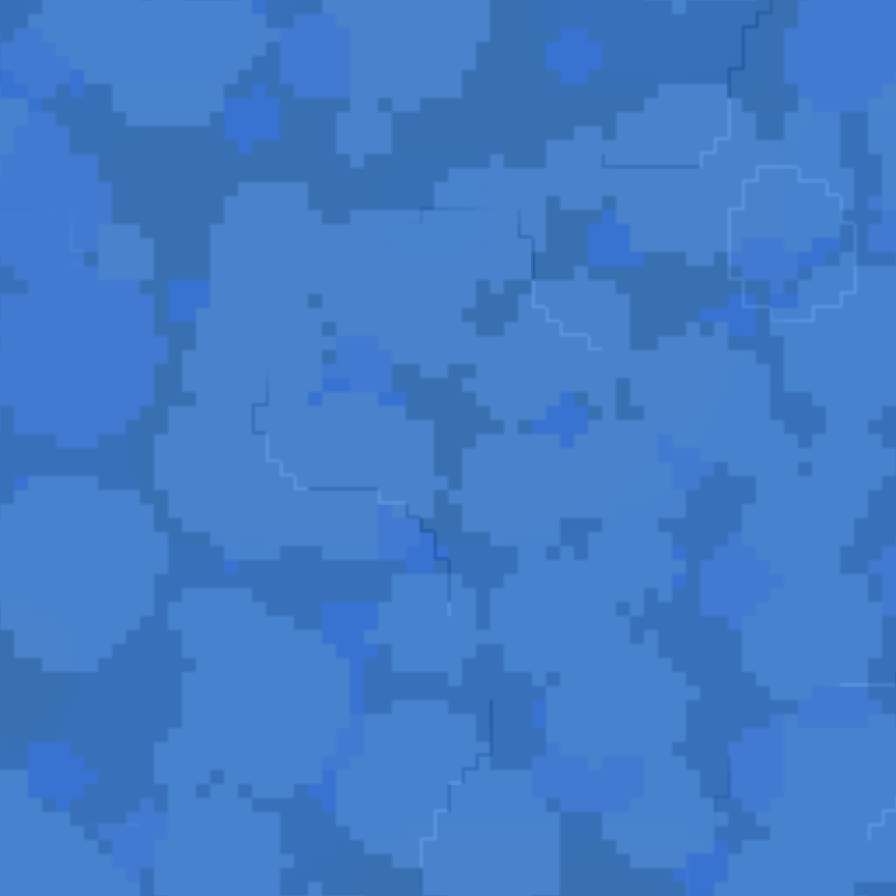
Give the GLSL for this pattern, as a Shadertoy shader.

```glsl
const float BLOCKS = 64.0;
const vec3 LIGHT      = vec3(0.28, 0.51, 0.81);
const vec3 LIGHT_GREY = vec3(0.29, 0.51, 0.80);
const vec3 DARK       = vec3(0.22, 0.44, 0.73);
const vec3 DARK_GREY  = vec3(0.22, 0.44, 0.70);
const vec3 VIVID      = vec3(0.26, 0.48, 0.82);
const vec3 DEEP       = vec3(0.22, 0.45, 0.82);

float hash(vec2 p) {
    return fract(sin(dot(p, vec2(127.1, 311.7))) * 43758.5);
}

float valueNoise(vec2 p) {
    vec2 i = floor(p), f = fract(p);
    f = f * f * (3.0 - 2.0 * f);
    float low  = mix(hash(i), hash(i + vec2(1, 0)), f.x);
    float high = mix(hash(i + vec2(0, 1)), hash(i + vec2(1, 1)), f.x);
    return mix(low, high, f.y);
}

// Scattered discs: x = signed distance to the nearest one, y = its random tag
vec2 nearestDisc(vec2 p, float cells, float presence, vec2 radii, float seed) {
    vec2 q = p * cells, base = floor(q);
    vec2 best = vec2(1.0, 0.0);
    for (int y = -1; y <= 1; y++)
    for (int x = -1; x <= 1; x++) {
        vec2 cell = base + vec2(x, y);
        vec2 key = cell + seed;
        if (hash(key) > presence) continue;
        vec2 centre = cell + 0.1 + 0.8 * vec2(hash(key + 0.37), hash(key + 0.71));
        float radius = mix(radii.x, radii.y, hash(key + 0.53));
        float d = (length(q - centre) - radius) / cells;
        if (d < best.x) best = vec2(d, hash(key + 0.19));
    }
    return best;
}

// Flat colour of one block
vec3 blockColour(vec2 block) {
    vec2 p = (block + 0.5) / BLOCKS;
    float ragged = (hash(block + 0.43) - 0.5) * 0.9 / BLOCKS;
    float grey = smoothstep(0.58, 0.70, valueNoise(p * 4.0 + 31.0));

    vec3 colour = mix(DARK, DARK_GREY, grey);
    vec2 small = nearestDisc(p, 12.0, 0.26, vec2(0.30, 0.45), 5.13);
    if (small.x + ragged < 0.0) colour = DEEP;

    vec2 medium = nearestDisc(p, 9.0, 0.40, vec2(0.30, 0.50), 17.29);
    vec2 large = nearestDisc(p, 6.0, 0.85, vec2(0.36, 0.62), 41.61);
    bool isLarge = large.x < medium.x;
    vec2 disc = isLarge ? large : medium;
    float vividShare = isLarge ? 0.12 : 0.45;
    if (disc.x + ragged < 0.0)
        colour = disc.y < vividShare ? VIVID : mix(LIGHT, LIGHT_GREY, grey);
    return colour;
}

// Side of a noise contour that a block lies on
float contourSide(vec2 block) {
    return step(0.5, valueNoise(block * 0.09 + 73.0));
}

// Faint stepped hairlines along block borders, broken into short runs
float hairline(vec2 q) {
    vec2 block = floor(q), local = fract(q);
    float side = contourSide(block);
    vec2 change = abs(side - vec2(contourSide(block - vec2(1, 0)),
                                  contourSide(block - vec2(0, 1))));
    vec2 edge = change * (1.0 - smoothstep(0.10, 0.24, local));
    float run = smoothstep(0.48, 0.60, valueNoise(block * 0.13 + 11.0));
    float tone = valueNoise(block * 0.17 + 57.0) > 0.5 ? 0.09 : -0.10;
    return max(edge.x, edge.y) * run * tone;
}

void mainImage(out vec4 fragColor, in vec2 fragCoord) {
    vec2 uv = fragCoord / iResolution.y;
    vec3 colour = vec3(0.0);
    // Four taps soften the block borders
    for (int i = 0; i < 4; i++) {
        vec2 tap = (vec2(i % 2, i / 2) - 0.5) * 0.0022;
        vec2 q = (uv + tap) * BLOCKS;
        colour += 0.25 * (blockColour(floor(q)) + hairline(q));
    }
    fragColor = vec4(colour, 1.0);
}
```
